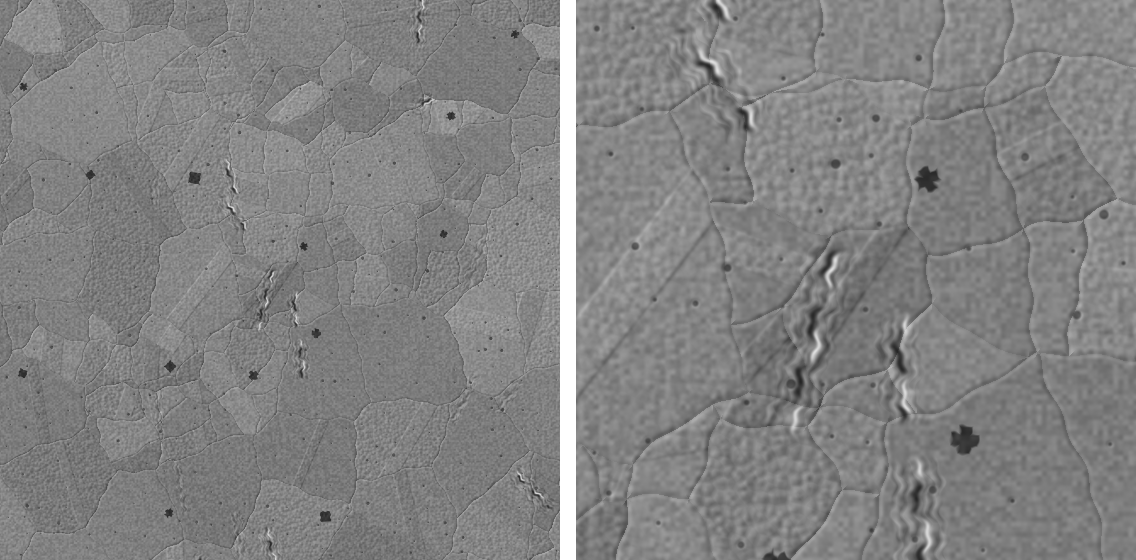
Left, the full canvas; right, a detail of the centre.
Write a WebGL 1 fragment shader that draws this texture.

```glsl
precision highp float;
uniform vec2 u_resolution;

const vec2 LIGHT = vec2(-0.8, 0.6);

vec2 hash2(vec2 p) {
  return fract(sin(vec2(dot(p, vec2(127.1, 311.7)), dot(p, vec2(269.5, 183.3)))) * 43758.55);
}

float gauss(float x) { return exp(-x * x); }

mat2 rotation(float a) { return mat2(cos(a), sin(a), -sin(a), cos(a)); }

// Smooth value noise for the fine film grain
float valueNoise(vec2 p) {
  vec2 i = floor(p), f = fract(p);
  f *= f * (3.0 - 2.0 * f);
  return mix(mix(hash2(i).x, hash2(i + vec2(1, 0)).x, f.x),
             mix(hash2(i + vec2(0, 1)).x, hash2(i + vec2(1, 1)).x, f.x), f.y);
}

// Cellular height field, lit from the side
float bumps(vec2 p) {
  vec2 cell = floor(p);
  float nearest = 4.0;
  for (int y = -1; y <= 1; y++)
    for (int x = -1; x <= 1; x++) {
      vec2 c = cell + vec2(x, y);
      vec2 d = c + hash2(c) - p;
      nearest = min(nearest, dot(d, d));
    }
  return sqrt(nearest);
}

float emboss(vec2 p) {
  return bumps(p + LIGHT * 0.22) - bumps(p - LIGHT * 0.22);
}

// Voronoi grains: border distance, with the cell, seed offset and border normal
float grains(vec2 p, float scale, out vec2 id, out vec2 seed, out vec2 normal) {
  p *= scale;
  vec2 cell = floor(p), second = vec2(8.0);
  seed = vec2(8.0);
  for (int y = -1; y <= 1; y++)
    for (int x = -1; x <= 1; x++) {
      vec2 c = cell + vec2(x, y);
      vec2 d = c + 0.05 + 0.9 * hash2(c + scale) - p;
      if (dot(d, d) < dot(seed, seed)) {
        second = seed;
        seed = d;
        id = c;
      } else if (dot(d, d) < dot(second, second)) second = d;
    }
  normal = normalize(second - seed);
  float border = dot(0.5 * (seed + second), normal) / scale;
  seed /= scale;
  return border;
}

void main() {
  vec2 p = gl_FragCoord.xy / u_resolution.y;
  vec2 w = p + 0.004 * sin(p.yx * vec2(43.0, 57.0) + 1.0) + 0.0015 * sin(p.yx * vec2(190.0, 163.0));

  // Large grains, some of them split into small ones
  vec2 id, seed, normal, fineId, fineSeed, fineNormal;
  float border = grains(w, 6.5, id, seed, normal);
  float fineBorder = grains(w, 13.0, fineId, fineSeed, fineNormal);
  if (hash2(id + 7.0).x < 0.5) {
    id = id * 3.0 + fineId + 50.0;
    seed = fineSeed;
    if (fineBorder < border) {
      border = fineBorder;
      normal = fineNormal;
    }
  }
  vec2 kind = hash2(id + 3.0), twin = hash2(id + 19.0);
  float rough = 0.025 + 0.13 * kind.y * kind.y;
  float tone = 0.495 + 0.025 * p.y + 0.085 * (kind.x - 0.5);
  tone += 0.008 * sin(p.x * 9.0 + 3.0 * sin(p.y * 7.0));

  // Straight twin bands inside some grains
  if (twin.x < 0.45) {
    vec2 across = rotation(twin.y * 6.28) * vec2(1, 0);
    float t = dot(p - w - seed, across) - 0.03 * (kind.y - 0.5);
    float edge = abs(t) - 0.006 - 0.014 * kind.x;
    float band = smoothstep(0.001, -0.001, edge);
    tone += band * 0.07 * (twin.x / 0.45 - 0.5);
    rough = mix(rough, 0.16 - rough, band * 0.7);
    tone += 0.08 * gauss(edge / 0.0014) * sign(t) * dot(across, LIGHT);
  }

  // Relief along the grain borders
  tone += 0.1 * gauss((border - 0.001) / 0.0016) * dot(normal, LIGHT);
  tone -= 0.025 * gauss(border / 0.0012);

  // Fibrous patches and open cracks, densest near the middle
  float fibre = 0.0, crack = 0.0, glint = 0.0;
  vec2 fibreUv = p;
  for (int y = -1; y <= 1; y++)
    for (int x = -1; x <= 1; x++) {
      vec2 c = floor(p * 8.0) + vec2(x, y);
      vec2 r = hash2(c + 71.0), s = hash2(c + 113.0);
      vec2 centre = (c + r) / 8.0;
      float density = 0.13 + 0.6 * gauss(length(centre - vec2(0.52, 0.43)) / 0.19)
                    + 0.4 * gauss(length(centre - vec2(0.3, 0.05)) / 0.2);
      if (s.x > density) continue;
      vec2 q = rotation((s.y - 0.5) * 1.9) * (p - centre);
      float reach = 0.025 + 0.05 * r.x;
      float taper = smoothstep(reach, reach * 0.75, abs(q.y));
      q.x += 0.0016 * sin(q.y * 210.0 + s.x * 90.0) + 0.0009 * sin(q.y * 530.0);
      float patchMask = taper * smoothstep(0.003, 0.0, abs(q.x) - 0.005 - 0.01 * r.y);
      if (patchMask > fibre) {
        fibre = patchMask;
        fibreUv = q + centre;
      }
      float open = taper * step(0.45, r.y);
      float along = q.y * 170.0 + s.y * 40.0;
      crack = max(crack, open * gauss(q.x / 0.0024) * smoothstep(-0.5, 0.5, sin(along)));
      glint = max(glint, open * gauss((q.x - 0.0036) / 0.0016) * smoothstep(-0.2, 0.7, sin(along * 0.8 + 1.0)));
    }
  tone += rough * (1.0 - 0.7 * fibre) * emboss(p * 150.0);
  tone += 0.24 * fibre * emboss(fibreUv * vec2(170.0, 60.0));
  tone = mix(tone, 0.13, 0.85 * crack);
  tone = mix(tone, 0.92, 0.8 * glint);

  // Small round specks with a lit rim
  vec2 cell = floor(p * 36.0), r = hash2(cell + 5.0), s = hash2(cell + 41.0);
  if (s.x < 0.4) {
    vec2 q = (fract(p * 36.0) - 0.2 - 0.6 * r) / 36.0;
    float radius = 0.0009 + 0.0021 * s.y * s.y * s.y;
    float d = length(q) - radius;
    tone += 0.06 * gauss((d - 0.001) / 0.001) * dot(normalize(q + 0.00001), -LIGHT);
    tone = mix(tone, 0.27, 0.85 * smoothstep(0.001, -0.0008, d));
  }

  // Dark square and cross-shaped inclusions
  cell = floor(p * 8.0);
  r = hash2(cell + 23.0);
  s = hash2(cell + 87.0);
  if (s.x < 0.25) {
    vec2 q = abs(rotation(s.y * 6.28) * (fract(p * 8.0) - 0.2 - 0.6 * r) / 8.0);
    float size = 0.006 + 0.004 * r.x;
    float arm = size * (s.y < 0.5 ? 1.0 : 0.45);
    float d = min(max(q.x - size, q.y - arm), max(q.x - arm, q.y - size));
    d += 0.0008 * sin(p.x * 700.0) * sin(p.y * 640.0);
    tone = mix(tone, 0.21, smoothstep(0.001, -0.001, d));
  }

  // Fine film grain
  tone += 0.11 * (valueNoise(p * 330.0) - 0.5);
  gl_FragColor = vec4(vec3(tone), 1.0);
}
```
